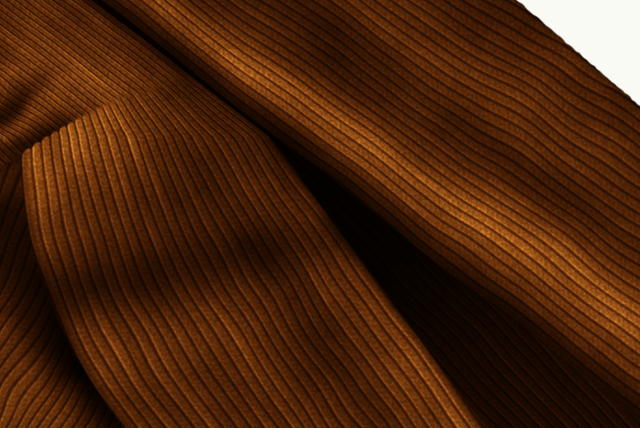
Give the GLSL for this texture, as a WebGL 1 fragment shader.

```glsl
precision highp float;
// Folded brown corduroy: two overlapping trouser legs, a dark gap and a pale corner.
// Each panel has its own rib coordinate and a brightness built from soft folds;
// one ramp turns brightness into the brown of the pile.
uniform vec2 u_resolution;

float hash(vec2 p) {
  p = fract(p * vec2(0.1031, 0.1137));
  p += dot(p, p.yx + 33.33);
  return fract((p.x + p.y) * p.x * 7.31);
}

float noise(vec2 p) {
  vec2 i = floor(p), f = fract(p);
  f = f * f * (3.0 - 2.0 * f);
  return mix(mix(hash(i), hash(i + vec2(1, 0)), f.x),
             mix(hash(i + vec2(0, 1)), hash(i + vec2(1, 1)), f.x), f.y);
}

float fbm(vec2 p) {
  float sum = 0.0, amp = 0.5;
  for (int i = 0; i < 4; i++) {
    sum += amp * noise(p);
    p = p * 2.03 + 17.1;
    amp *= 0.5;
  }
  return sum;
}

float bump(float x, float width) {
  return exp(-x * x / (width * width));
}

// Rib shading: rounded wale, dark groove, thin lit flank, slanted pile marks.
float wale(float c, float along, float glint) {
  float f = fract(c), id = floor(c);
  float groove = smoothstep(0.24, 0.5, abs(f - 0.5));
  float flank = bump(f - 0.2, 0.12);
  float patchy = noise(vec2(id * 7.3 + 40.0, along * 9.0 + 20.0));
  float pile = sin(along * 520.0 + abs(f - 0.5) * 5.0 + id * 2.1);
  return 1.08 - 0.5 * groove + glint * flank * (0.4 + patchy)
       + 0.05 * pile * (1.0 - groove) + 0.24 * (patchy - 0.5);
}

vec3 pileColor(float b) {
  return vec3(b, 0.33 * b + 0.35 * b * b, 0.25 * b * b);
}

void main() {
  // x runs right, y runs down; the canvas is one unit high.
  vec2 p = gl_FragCoord.xy / u_resolution.y;
  p.y = 1.0 - p.y;
  float soft = 0.0035;
  float cloud = fbm(p * 5.0 + 3.0) - 0.47;
  float wobble = 0.5 * (noise(p * 9.0 + 5.0) - 0.5);

  // Panel outlines
  float drop = max(p.y - 0.37, 0.0);
  float leftEdge = 0.05 + 0.6 * drop * drop;
  float rightEdge = min(0.215 + 1.3 * p.y, 0.394 + 0.74 * p.y);
  float foldLine = 0.40 - 0.75 * p.x + 0.57 * p.x * p.x;
  float upperLeg = 0.778 * (p.x - 0.234) - p.y + 0.004 * sin(p.x * 14.0);

  // Shaded cloth in the gap
  float b = 0.015 + 0.085 * smoothstep(0.4, 1.0, p.y) * smoothstep(0.7, 1.2, p.x);
  b *= wale((p.x - 0.95 * p.y) / 0.031 + wobble, p.y, 0.5);

  // Crumpled cloth behind the lower left edge
  float behind = 0.06 + 0.26 * smoothstep(0.55, 0.88, p.y) * smoothstep(0.0, 0.15, leftEdge - p.x);
  behind += 0.12 * bump(p.y - 0.42, 0.06) + 0.3 * cloud * p.y;
  behind *= wale((p.x + 0.35 * p.y * p.y) / 0.027 + 2.0 * wobble, p.y, 0.3);
  b = mix(b, behind, smoothstep(soft, -soft, p.x - leftEdge));

  // Front of the left leg, ribs fanning between its two edges
  float u = (p.x - leftEdge) / (rightEdge - leftEdge);
  float below = p.y - foldLine;
  float front = 0.275 + 0.22 * bump(below - 0.02, 0.15) * smoothstep(0.95, 0.3, u);
  front += 0.1 * bump(p.y - 0.8 + 0.25 * (p.x - 0.4), 0.1) * smoothstep(0.8, 0.3, u);
  front -= 0.09 * bump(p.y - 0.62 + 0.2 * (p.x - 0.45), 0.07);
  front += 0.14 * bump(u - 0.93, 0.09) * smoothstep(0.4, 0.85, p.y);
  front -= 0.07 * bump(u - 0.68, 0.1) * smoothstep(0.3, 0.6, p.y);
  front += 0.22 * cloud;
  front *= wale(u * 26.0 + wobble, p.y, 0.4);
  front *= 0.55 + 0.45 * smoothstep(0.0, 0.025, p.x - leftEdge);
  front *= 0.6 + 0.4 * smoothstep(0.0, 0.035, rightEdge - p.x);
  float frontMask = smoothstep(-soft, soft, p.x - leftEdge)
                  * smoothstep(-soft, soft, rightEdge - p.x);

  // Gathered cloth above the fold, creased toward the left
  float gather = smoothstep(0.24, 0.02, p.x) * smoothstep(0.08, 0.25, p.y);
  float crease = sin(p.y * 46.0 + p.x * 25.0 + 7.0 * cloud);
  float top = 0.35 + 0.3 * cloud + gather * (0.12 * crease - 0.03);
  top += 0.08 * bump(p.y - 0.12 - 0.3 * p.x, 0.06);
  top *= wale((rightEdge - p.x) / 0.022 + wobble + gather * 2.5 * cloud, p.x, 0.3);
  top *= 1.0 - 0.65 * bump(below, 0.03) * smoothstep(0.24, 0.1, p.x);
  top *= 0.4 + 0.6 * smoothstep(0.0, 0.05, rightEdge - p.x);
  float scallop = 0.007 * abs(sin(u * 81.7)) * smoothstep(0.4, 0.1, p.x);
  float blend = mix(0.004, 0.03, smoothstep(0.15, 0.4, p.x));
  b = mix(b, front, frontMask);
  b = mix(b, top, smoothstep(blend, -blend, below + scallop)
                * smoothstep(-soft, soft, rightEdge - p.x));

  // Right leg with a long lit ridge above its shadowed hem
  float ridge = upperLeg - 0.06 - 0.125 * (p.x - 0.2);
  float leg = 0.27 + 0.25 * bump(ridge, 0.035 + 0.045 * p.x);
  leg += 0.07 * bump(upperLeg - 0.48, 0.09) + 0.2 * cloud;
  leg -= 0.06 * bump(ridge - 0.2, 0.08);
  leg *= wale(upperLeg / (0.02 + 0.007 * p.x) + wobble, p.x, 0.25);
  leg *= 0.3 + 0.7 * smoothstep(-0.01, 0.11, upperLeg);
  b = mix(b, leg, smoothstep(-soft, soft, upperLeg));

  // Fine nap, then the bright backdrop past the outer seam
  b *= 0.86 + 0.28 * noise(p * 230.0);
  vec3 color = pileColor(clamp(b, 0.0, 0.8));
  float outside = 0.86 * (p.x - 1.21) - p.y + 0.004 * noise(p * 90.0);
  color *= 1.0 - 0.3 * bump(outside, 0.012);
  color = mix(color, vec3(0.98, 0.98, 0.96), smoothstep(-soft, soft, outside));
  gl_FragColor = vec4(color, 1.0);
}
```
